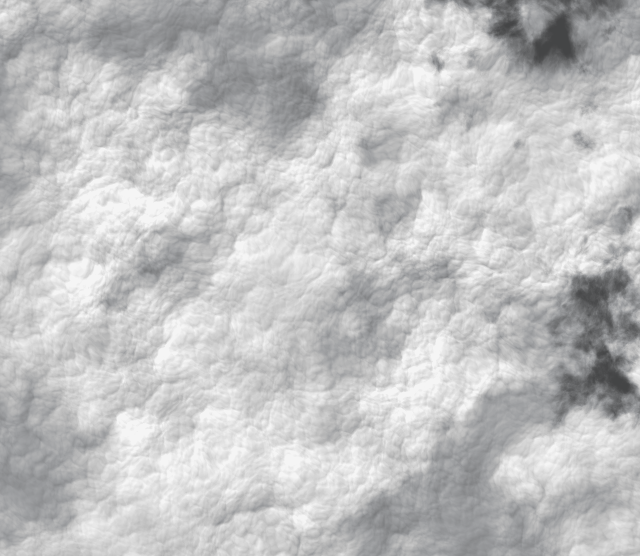
Reproduce this texture procedurally as a Shadertoy shader.

```glsl
// A dense cloud deck seen from above: pale billows, soft grey troughs and two dark gaps.
// Stretched layered noise sets the cover, cellular domes give the puffs,
// and the slope of those domes toward the light gives the fine relief.

const vec2  DRIFT_AXIS   = vec2(0.77, 0.64);   // direction of the long troughs
const vec2  DRIFT_SCALE  = vec2(4.0, 6.6);     // frequency along and across it
const vec2  LIGHT_DIR    = vec2(-0.55, 0.83);
const float LIGHT_STEP   = 0.006;
const float PUFF_SCALE   = 15.0;
const float WISP_SCALE   = 13.0;
const float SWIRL_SCALE  = 8.0;
const float SWIRL_REACH  = 0.055;
const float RELIEF       = 0.95;
const float WISP_DEPTH   = 0.42;
const float TROUGH_TONE  = 0.585;
const float CLOUD_TONE   = 0.845;
const vec2  COVER_RANGE  = vec2(0.22, 0.58);
const float GAP_TONE     = 0.27;
const vec3  GAP_NORTH    = vec3(0.945, 0.95, 0.21);  // centre and reach
const vec3  GAP_EAST     = vec3(1.125, 0.40, 0.18);
const vec3  COOL_TINT    = vec3(0.99, 1.0, 1.015);
const mat2  OCTAVE_TURN  = mat2(0.8, 0.6, -0.6, 0.8);

vec2 hash2(vec2 cell) {
    vec3 q = fract(cell.xyx * vec3(0.1031, 0.1030, 0.0973));
    q += dot(q, q.yzx + 33.33);
    return fract((q.xx + q.yz) * q.zy);
}

float valueNoise(vec2 p) {
    vec2 i = floor(p), f = fract(p);
    f = f * f * (3.0 - 2.0 * f);
    float low  = mix(hash2(i).x, hash2(i + vec2(1, 0)).x, f.x);
    float high = mix(hash2(i + vec2(0, 1)).x, hash2(i + vec2(1, 1)).x, f.x);
    return mix(low, high, f.y);
}

float fbm(vec2 p) {
    float sum = 0.0, amp = 0.5;
    for (int k = 0; k < 6; k++) {
        sum += amp * valueNoise(p);
        p = OCTAVE_TURN * p * 2.03 + 17.3;
        amp *= 0.5;
    }
    return sum;
}

// One rounded dome per cell, highest at its scattered centre.
float dome(vec2 p) {
    vec2 i = floor(p), f = fract(p);
    float nearest = 1.0;
    for (int y = -1; y <= 1; y++)
        for (int x = -1; x <= 1; x++) {
            vec2 cell = vec2(x, y);
            vec2 d = cell + hash2(i + cell) - f;
            nearest = min(nearest, dot(d, d));
        }
    return 1.0 - nearest;
}

float puffs(vec2 p) {
    float sum = 0.0, amp = 0.5;
    for (int k = 0; k < 4; k++) {
        sum += amp * dome(p);
        p = OCTAVE_TURN * p * 2.07 + 9.1;
        amp *= 0.5;
    }
    return sum;
}

// Ragged opening in the deck, torn by the wisps.
float gap(vec2 p, vec3 hole, float tear) {
    float depth = 1.0 - length(p - hole.xy) / hole.z + tear;
    return smoothstep(0.2, 1.25, depth);
}

void mainImage(out vec4 fragColor, in vec2 fragCoord) {
    vec2 p = fragCoord / iResolution.y;

    // Turbulent bending of the whole field
    vec2 swirlPos = p * SWIRL_SCALE;
    vec2 swirl = vec2(fbm(swirlPos + 3.7), fbm(swirlPos + 41.2)) - 0.5;
    vec2 bent = p + SWIRL_REACH * swirl;

    // Puffs and their lit slopes
    vec2 puffPos = bent * PUFF_SCALE + 30.0;
    float height = puffs(puffPos);
    float slope = height - puffs(puffPos + LIGHT_DIR * LIGHT_STEP * PUFF_SCALE);

    // Broad cover, stretched along the drift
    vec2 across = vec2(-DRIFT_AXIS.y, DRIFT_AXIS.x);
    vec2 drift = vec2(dot(bent, DRIFT_AXIS), dot(bent, across)) * DRIFT_SCALE;
    float cover = fbm(drift + 37.6) + 0.3 * (height - 0.75);
    float cloud = smoothstep(COVER_RANGE.x, COVER_RANGE.y, cover);

    // Fine wisps, and calm areas where the relief fades
    float wisp = fbm(bent * WISP_SCALE + 23.0) - 0.49;
    float crisp = mix(0.55, 1.0, cloud) * mix(0.6, 1.25, valueNoise(p * 4.0 + 8.0));

    float tone = mix(TROUGH_TONE, CLOUD_TONE, cloud);
    tone += crisp * (RELIEF * slope + WISP_DEPTH * wisp);

    // Dark gaps
    float tear = 2.6 * (fbm(bent * 19.0 + 61.0) - 0.49);
    float open = max(gap(p, GAP_NORTH, tear), gap(p, GAP_EAST, tear));
    tone = mix(tone, GAP_TONE, open);

    vec3 tint = mix(COOL_TINT, vec3(1.0), smoothstep(0.6, 0.75, tone));
    fragColor = vec4(clamp(tone * tint, 0.0, 0.96), 1.0);
}
```
